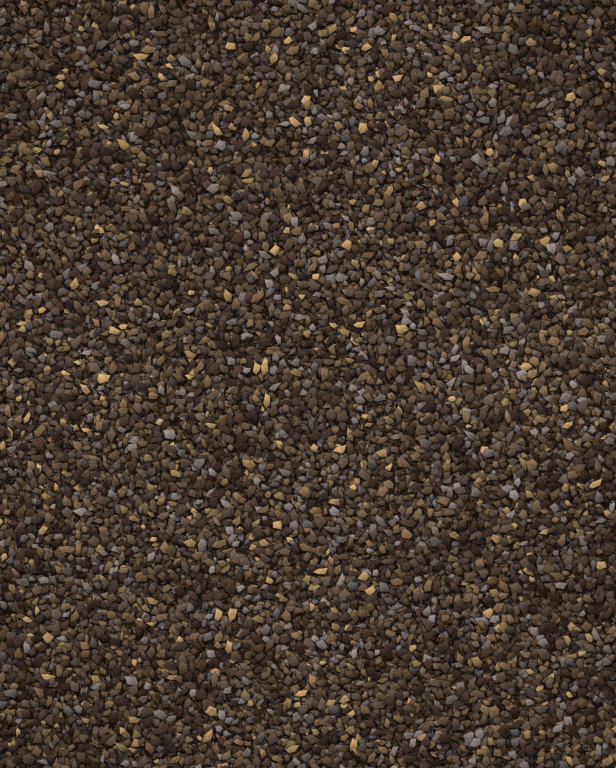
Write a Shadertoy shader that draws this texture.

```glsl
// Draws a bed of coarse brown granules: angular chips with ochre and slate flecks.
#define GRAIN_ROWS 92.0
#define LAYERS 5
#define PIT vec3(0.115, 0.075, 0.065)
#define DARK vec3(0.24, 0.178, 0.152)
#define BROWN vec3(0.32, 0.262, 0.226)
#define UMBER vec3(0.395, 0.312, 0.228)
#define SLATE vec3(0.42, 0.388, 0.375)
#define OCHRE vec3(0.59, 0.475, 0.325)
#define LIGHT_DIR vec2(-0.35, 0.94)
#define SHADOW 0.45
#define CONTRAST 0.50
#define RELIEF 0.22

float hash(vec2 p) {
    return fract(sin(dot(p, vec2(12.9898, 78.233))) * 43758.5453);
}

float valueNoise(vec2 p) {
    vec2 cell = floor(p), f = fract(p);
    f = f * f * (3.0 - 2.0 * f);
    float low = mix(hash(cell), hash(cell + vec2(1, 0)), f.x);
    float high = mix(hash(cell + vec2(0, 1)), hash(cell + vec2(1, 1)), f.x);
    return mix(low, high, f.y);
}

// Signed distance to an irregular five-sided chip.
float chipDistance(vec2 p, float radius, vec2 seed) {
    float d = -1.0;
    for (int side = 0; side < 5; side++) {
        float k = float(side);
        float r = hash(seed + k * 3.7);
        float angle = 1.2566 * (k + 0.7 * (r - 0.5));
        float reach = radius * mix(0.75, 1.2, fract(r * 17.3));
        d = max(d, dot(p, vec2(cos(angle), sin(angle))) - reach);
    }
    return d;
}

vec3 grainColour(float pick) {
    if (pick < 0.20) return DARK;
    if (pick < 0.55) return BROWN;
    if (pick < 0.79) return UMBER;
    if (pick < 0.93) return SLATE;
    return OCHRE;
}

// Adds one layer of scattered chips over the colour beneath.
vec3 addLayer(vec3 colour, vec2 uv, float layer) {
    float rows = GRAIN_ROWS * mix(1.35, 0.88, layer / float(LAYERS - 1));
    vec2 p = uv * rows + layer * vec2(7.31, 3.67);
    vec2 home = floor(p);
    float edge = 0.04 + 0.65 * rows / iResolution.y;

    for (int j = 1; j >= -1; j--) {
        for (int i = -1; i <= 1; i++) {
            vec2 cell = home + vec2(i, j);
            vec2 seed = cell + layer * 31.7;
            vec2 jitter = vec2(hash(seed), hash(seed + 5.3)) - 0.5;
            vec2 local = p - cell - 0.5 - 0.9 * jitter;

            // Turn and stretch, leaning towards the horizontal.
            float turn = 3.1416 * (hash(seed + 9.1) - 0.5);
            turn *= 0.55 + 0.45 * abs(turn) / 1.5708;
            float c = cos(turn), s = sin(turn);
            float stretch = mix(1.0, 1.4, hash(seed + 13.9));
            vec2 q = mat2(c, -s, s, c) * local * vec2(1.0 / stretch, stretch);
            float size = hash(seed + 17.2);
            float radius = mix(0.27, 0.52, size * (0.6 + 0.4 * size));
            float d = chipDistance(q, radius, seed);

            // Contact shadow, deeper on the side away from the light.
            float facing = dot(local, LIGHT_DIR);
            float shade = smoothstep(0.26, 0.0, d + 0.22 * facing);
            colour *= 1.0 - SHADOW * shade * smoothstep(0.4, 0.1, d);

            // Tilted face with a rough surface.
            float tone = 1.0 + CONTRAST * (hash(seed + 23.5) - 0.5);
            tone += 0.45 * CONTRAST * clamp(facing / radius, -1.0, 1.0);
            tone += 0.24 * (valueNoise(p * 5.0 + seed) - 0.5);
            vec3 face = grainColour(hash(seed + 29.4)) * tone;
            colour = mix(colour, face, smoothstep(edge, -edge, d));
        }
    }
    return colour;
}

// Broad uneven light: soft undulations, dim left side and corners.
float bedLight(vec2 uv) {
    float waves = valueNoise(uv * vec2(3.0, 4.5) + 2.7);
    waves = 0.65 * waves + 0.35 * valueNoise(uv * vec2(7.0, 10.0) + 8.1);
    vec2 fromCentre = uv - vec2(0.46, 0.52);
    float vignette = 1.07 - 0.42 * dot(fromCentre, fromCentre);
    return vignette * (1.0 + RELIEF * (waves - 0.5));
}

void mainImage(out vec4 fragColor, in vec2 fragCoord) {
    vec2 uv = fragCoord / iResolution.y;
    vec3 colour = PIT;
    for (int n = 0; n < LAYERS; n++) {
        colour = addLayer(colour, uv, float(n));
    }
    colour = max(colour, PIT * 0.75) * bedLight(uv);
    fragColor = vec4(clamp(colour, 0.0, 1.0), 1.0);
}
```
